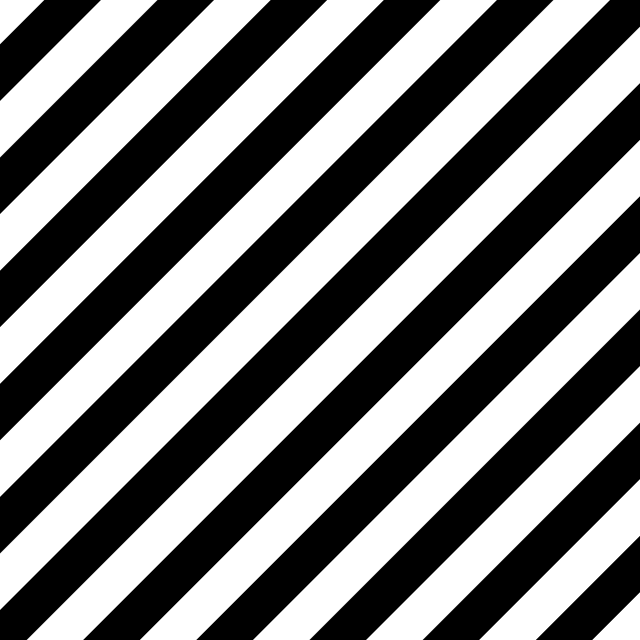
Write a Shadertoy shader that draws this pattern.

```glsl
// Straight diagonal stripes, black and white in equal widths, rising to the right.
// The position is projected on the stripe normal, folded into one period,
// and the distance to the nearest dark band edge is smoothed over one pixel.

#define PERIOD     0.125     // stripe spacing across the bands, in canvas heights
#define DARK_SHARE 0.5       // part of each period that is dark
#define SHIFT      -0.00184  // centre of the middle dark band from the canvas centre
#define DARK       vec3(0.0)
#define LIGHT      vec3(1.0)

// Signed distance to the nearest dark band, negative inside it
float bandDistance(float across) {
    float folded = (fract(across / PERIOD + 0.5) - 0.5) * PERIOD;
    return abs(folded) - 0.5 * DARK_SHARE * PERIOD;
}

void mainImage(out vec4 fragColor, in vec2 fragCoord) {
    // Centred position in canvas units
    float pixel = 1.0 / min(iResolution.x, iResolution.y);
    vec2 position = (fragCoord - 0.5 * iResolution.xy) * pixel;

    // Coordinate perpendicular to the stripes
    vec2 normal = normalize(vec2(1.0, -1.0));
    float across = dot(position, normal) - SHIFT;

    // Linear edge coverage, one pixel wide
    float light = clamp(bandDistance(across) / pixel + 0.5, 0.0, 1.0);
    fragColor = vec4(mix(DARK, LIGHT, light), 1.0);
}
```
